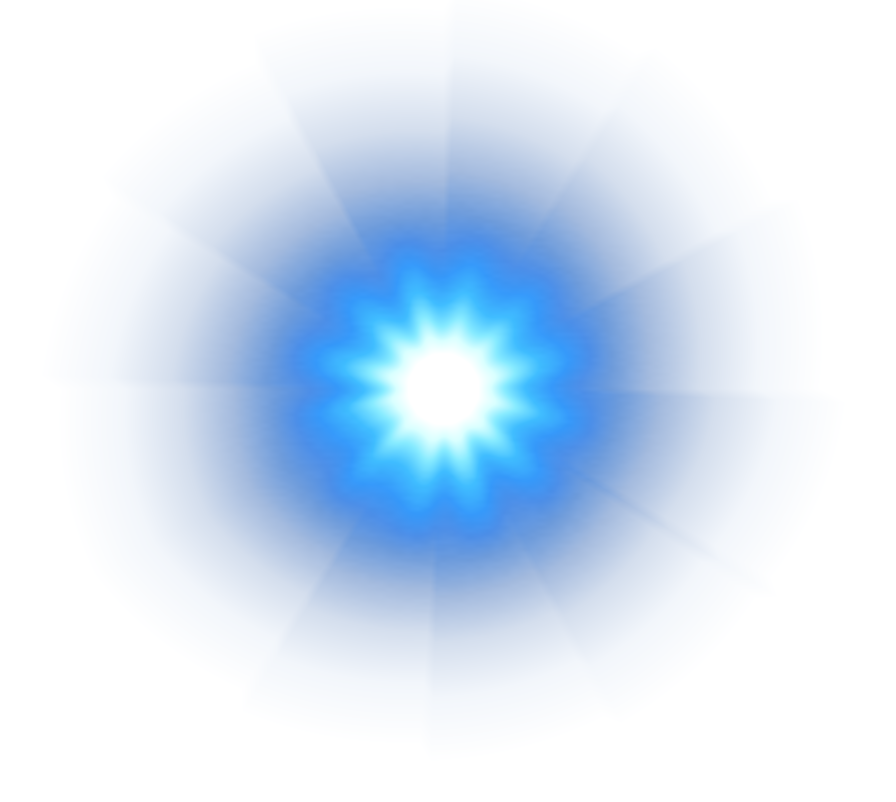
Write a WebGL 2 fragment shader that draws this background.

```glsl
#version 300 es
precision highp float;
// A blue starburst glow on white: a radial colour ramp from a white core
// through cyan and blue to pale haze. The radius is bent by soft inner
// streaks and by twelve faint wedges, so both follow the same ramp.

uniform vec2 u_resolution;
out vec4 fragColor;

const float TAU = 6.2831853;
const vec2 CENTRE = vec2(0.495, 0.515);   // fraction of the canvas
const float RAYS = 12.0;
const float STREAK_PHASE = 0.28;          // angle of the first inner streak
const float WEDGE_PHASE = 0.49;           // angle of the first wedge edge
const float STREAK_DEPTH = 0.13;
const float WEDGE_DEPTH = 0.036;
const float EDGE_WIDTH = 0.07;            // softness of a wedge edge
const float LOWER_SQUEEZE = 0.08;         // haze is shorter below
const float GRAIN = 0.012;

// Ramp radii, in canvas heights, and their colours
const int STOPS = 11;
const float RADIUS[STOPS] = float[](
    0.044, 0.062, 0.083, 0.112, 0.148, 0.182, 0.215, 0.265, 0.330, 0.405, 0.490);
const vec3 COLOUR[STOPS] = vec3[](
    vec3(1.00, 1.00, 1.00), vec3(0.85, 1.00, 1.00), vec3(0.53, 0.92, 1.00),
    vec3(0.25, 0.74, 1.00), vec3(0.21, 0.60, 0.98), vec3(0.30, 0.56, 0.91),
    vec3(0.43, 0.61, 0.86), vec3(0.64, 0.73, 0.87), vec3(0.83, 0.87, 0.93),
    vec3(0.95, 0.965, 0.985), vec3(1.0));

float hash(vec2 p) {
    vec3 q = fract(p.xyx * 0.1031);
    q += dot(q, q.yzx + 33.33);
    return fract((q.x + q.y) * q.z);
}

// Smooth noise around the circle, with a whole number of cells
float ringNoise(float turn, float cells, float seed) {
    float x = turn * cells;
    float cell = floor(x);
    float blend = smoothstep(0.0, 1.0, x - cell);
    return mix(hash(vec2(mod(cell, cells), seed)),
               hash(vec2(mod(cell + 1.0, cells), seed)), blend);
}

float valueNoise(vec2 p) {
    vec2 cell = floor(p);
    vec2 f = smoothstep(0.0, 1.0, p - cell);
    return mix(mix(hash(cell), hash(cell + vec2(1, 0)), f.x),
               mix(hash(cell + vec2(0, 1)), hash(cell + vec2(1, 1)), f.x), f.y);
}

// Bright streaks with uneven strength, from -1 to 1
float streaks(float angle) {
    float turn = fract(angle / TAU);
    float wave = cos(RAYS * (angle - STREAK_PHASE));
    float strength = 0.35 + 0.65 * ringNoise(turn, 14.0, 3.0);
    return wave * strength + 0.7 * (ringNoise(turn, 40.0, 7.0) - 0.5);
}

// Sawtooth wedges: one crisp edge each, mirrored in the lowest sectors
float wedges(float angle) {
    float t = (angle - WEDGE_PHASE) * RAYS / TAU;
    float sector = floor(t);
    float f = t - sector;
    float middle = (sector + 0.5) * TAU / RAYS + WEDGE_PHASE;
    if (sin(middle) < -0.5) f = 1.0 - f;
    float saw = min(1.0 - 2.0 * f, 2.0 * f / EDGE_WIDTH - 1.0);
    float strength = 0.5 + 0.7 * hash(vec2(mod(sector, RAYS), 11.0));
    return (saw + 1.0) * strength - 0.8;
}

vec3 ramp(float r) {
    vec3 colour = COLOUR[0];
    for (int i = 1; i < STOPS; i++) {
        float t = clamp((r - RADIUS[i - 1]) / (RADIUS[i] - RADIUS[i - 1]), 0.0, 1.0);
        colour = mix(colour, COLOUR[i], t);
    }
    return colour;
}

void main() {
    vec2 p = (gl_FragCoord.xy - CENTRE * u_resolution) / u_resolution.y;
    float r = length(p);
    float angle = r > 0.0 ? atan(p.y, p.x) : 0.0;

    // Shorten the lower haze
    float below = max(-p.y / max(r, 0.001), 0.0);
    float bent = r * (1.0 + LOWER_SQUEEZE * below * below * smoothstep(0.15, 0.35, r));

    // Streaks live near the core, wedges in the outer haze
    float inner = smoothstep(0.035, 0.085, r) * (1.0 - smoothstep(0.13, 0.23, r));
    float outer = smoothstep(0.13, 0.24, r);
    bent *= 1.0 - STREAK_DEPTH * inner * streaks(angle);
    bent *= 1.0 + WEDGE_DEPTH * outer * wedges(angle);

    // Slight mottling, strongest in the blue
    float mottle = valueNoise(p * vec2(90.0, 220.0) + 100.0) - 0.5;
    float blue = smoothstep(0.06, 0.12, r) * (1.0 - smoothstep(0.2, 0.36, r));
    vec3 colour = ramp(bent) + GRAIN * mottle * blue;
    fragColor = vec4(clamp(colour, 0.0, 1.0), 1.0);
}
```
